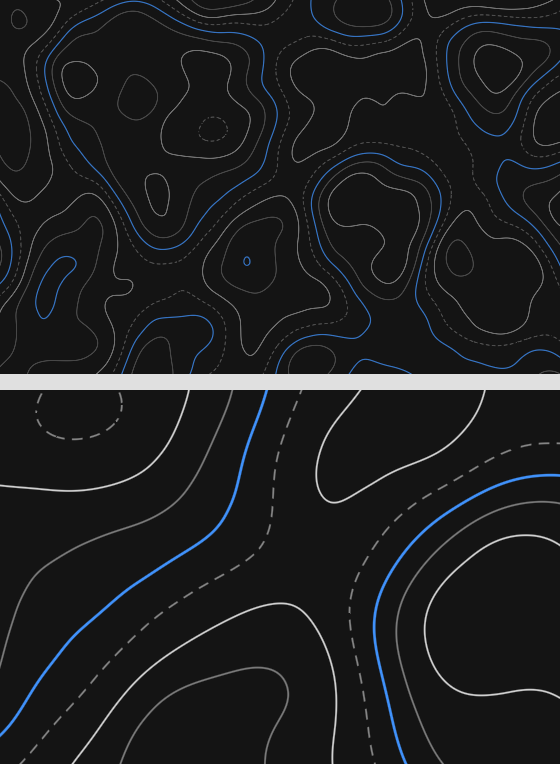
Top, the full canvas; bottom, a detail of the centre.
Give the GLSL for this pattern, as a WebGL 1 fragment shader.

```glsl
precision highp float;
// Dark topographic map: thin contour lines in blue, white, grey and dashed grey.

uniform vec2 u_resolution;

const float PI = 3.14159265;

const vec3 GROUND = vec3(0.08);
const vec3 BLUE   = vec3(0.25, 0.57, 0.98);
const vec3 WHITE  = vec3(0.82);
const vec3 GREY   = vec3(0.48);
const vec3 DASHED = vec3(0.52);

// Lengths are fractions of the canvas height
const float BLUE_WIDTH  = 0.0024;
const float THIN_WIDTH  = 0.0016;
const float DASH_PERIOD = 0.016;
const float DASH_LENGTH = 0.0095;

// Width of the smoothing filter in pixels
const float SOFTNESS = 1.2;

float hash(vec2 cell) {
  return fract(sin(dot(cell, vec2(127.1, 311.7))) * 43758.5453);
}

// Slope contribution of one lattice corner with a random direction
float corner(vec2 cell, vec2 offset) {
  float angle = 2.0 * PI * hash(cell);
  return dot(vec2(cos(angle), sin(angle)), offset);
}

float gradientNoise(vec2 p) {
  vec2 cell = floor(p);
  vec2 f = fract(p);
  vec2 fade = f * f * f * (f * (f * 6.0 - 15.0) + 10.0);
  vec2 e = vec2(1.0, 0.0);
  float low  = mix(corner(cell, f), corner(cell + e, f - e), fade.x);
  float high = mix(corner(cell + e.yx, f - e.yx), corner(cell + 1.0, f - 1.0), fade.x);
  return mix(low, high, fade.y);
}

vec2 rotate(vec2 p, float angle) {
  float c = cos(angle), s = sin(angle);
  return vec2(c * p.x - s * p.y, s * p.x + c * p.y);
}

// Steep through zero, flattening towards -1 and 1
float plateau(float x, float softness) {
  return x / sqrt(x * x + softness);
}

// Terrain height in contour levels: steep flanks between rolling plateaus
float terrain(vec2 p) {
  float hills  = gradientNoise(rotate(p, 0.5) * 2.6 + 7.3);
  float bumps  = gradientNoise(rotate(p, 1.3) * 5.2 + 31.7);
  float ripple = gradientNoise(rotate(p, 2.2) * 10.5 + 53.1);
  return 0.6 + 3.0 * plateau(hills, 0.06) + 2.6 * bumps + 0.35 * ripple;
}

vec2 slope(vec2 p, float height) {
  vec2 e = vec2(0.001, 0.0);
  return (vec2(terrain(p + e), terrain(p + e.yx)) - height) / e.x;
}

// Share of the filter covered by a band of the given width
float coverage(float dist, float width, float filterWidth) {
  float inner = max(dist - 0.5 * filterWidth, -0.5 * width);
  float outer = min(dist + 0.5 * filterWidth, 0.5 * width);
  return max(outer - inner, 0.0) / filterWidth;
}

// Dashes measured along the contour, its direction snapped to fifths of a half turn
float dashes(vec2 p, vec2 grad, float filterWidth) {
  float stepAngle = PI / 5.0;
  float angle = floor(atan(grad.x, -grad.y) / stepAngle + 0.5) * stepAngle;
  float along = dot(p, vec2(cos(angle), sin(angle))) / DASH_PERIOD;
  float dist = abs(fract(along) - 0.5) * DASH_PERIOD;
  return coverage(dist, DASH_LENGTH, filterWidth);
}

void main() {
  vec2 p = gl_FragCoord.xy / u_resolution.y;
  float filterWidth = SOFTNESS / u_resolution.y;

  // Distance to the nearest contour
  float height = terrain(p);
  vec2 grad = slope(p, height);
  float level = floor(height + 0.5);
  float dist = abs(height - level) / max(length(grad), 0.5);

  // Line styles repeat every four levels: dashed, blue, grey, white
  float style = mod(level, 4.0);
  vec3 ink = DASHED;
  float width = THIN_WIDTH;
  float visible = 1.0;
  if (style < 0.5) {
    visible = dashes(p, grad, filterWidth);
  } else if (style < 1.5) {
    ink = BLUE;
    width = BLUE_WIDTH;
  } else if (style < 2.5) {
    ink = GREY;
  } else {
    ink = WHITE;
  }

  float line = coverage(dist, width, filterWidth) * visible;
  gl_FragColor = vec4(mix(GROUND, ink, line), 1.0);
}
```
